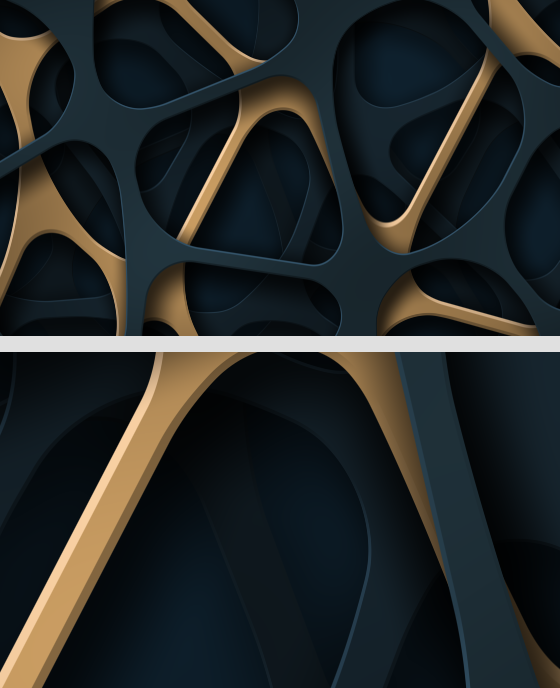
Top, the full canvas; bottom, a detail of the centre.
This background is drawn by a Shadertoy shader. Its source:

```glsl
// Layered webs of rounded ribs, dark slate and gold, casting soft shadows on a navy floor.

const vec3 FLOOR_COLOR = vec3(0.055, 0.125, 0.175);
const vec3 BACK_COLOR  = vec3(0.085, 0.140, 0.175);
const vec3 GOLD_COLOR  = vec3(0.720, 0.560, 0.350);
const vec3 FRONT_COLOR = vec3(0.125, 0.195, 0.230);
const vec3 SLATE_RIM   = vec3(0.210, 0.340, 0.430);
const vec3 GOLD_RIM    = vec3(0.980, 0.820, 0.640);

const vec2  TO_LIGHT = vec2(-0.53, 0.85);
const float JITTER = 0.78;          // irregularity of the cells
const float FILLET = 0.13;          // rounding of the openings
const float SHADOW_OFFSET = 0.032;
const float SHADOW_REACH = 0.085;
const float SHADOW_DEPTH = 0.74;

struct Web {
    float size;       // cell size in canvas heights
    float squash;     // below 1 stretches the cells upwards
    float angle;      // lattice rotation
    float halfWidth;  // half the width of a rib
    float bevel;      // width of the lit rim
    vec2 offset;      // lattice shift
};

const Web DEEP  = Web(0.50, 0.85, 0.95, 0.022, 0.004, vec2(31.3, 7.6));
const Web BACK  = Web(0.54, 0.95, 0.70, 0.026, 0.004, vec2(12.7, 43.1));
const Web GOLD  = Web(0.52, 0.62, 0.62, 0.022, 0.009, vec2(5.4, 18.2));
const Web FRONT = Web(0.50, 0.80, 0.80, 0.023, 0.005, vec2(23.6, 29.8));

vec2 hash2(vec2 p) {
    vec3 h = fract(p.xyx * vec3(0.1031, 0.1030, 0.0973));
    h += dot(h, h.yzx + 33.33);
    return fract((h.xx + h.yz) * h.zy);
}

vec2 cellPoint(vec2 cell) {
    return cell + 0.5 + JITTER * (hash2(cell) - 0.5);
}

// Distance to the ribs along the cell borders: negative on a rib, positive in an opening.
float webDistance(vec2 p, Web web) {
    float c = cos(web.angle), s = sin(web.angle);
    mat2 turn = mat2(c, s, -s, c);
    vec2 scale = vec2(1.0, web.squash) / web.size;
    vec2 q = turn * (p * scale) + web.offset;

    // Nearest cell point
    vec2 home = floor(q), nearest = vec2(0.0);
    float best = 1e3;
    for (int j = -1; j <= 1; j++)
    for (int i = -1; i <= 1; i++) {
        vec2 cell = floor(q) + vec2(i, j);
        vec2 r = cellPoint(cell) - q;
        if (dot(r, r) < best) {
            best = dot(r, r);
            nearest = r;
            home = cell;
        }
    }

    // Blend all border distances into one rounded opening
    float sum = 0.0;
    for (int j = -2; j <= 2; j++)
    for (int i = -2; i <= 2; i++) {
        if (i == 0 && j == 0) continue;
        vec2 r = cellPoint(home + vec2(i, j)) - q;
        vec2 across = r - nearest;
        float border = dot(0.5 * (r + nearest), across) / length((across * turn) * scale);
        float gap = max(FILLET + web.halfWidth - border, 0.0);
        sum += gap * gap;
    }
    return FILLET - sqrt(sum);
}

// Slow light and dark drift over a surface
float sheen(vec2 p) {
    return 0.5 + 0.25 * (sin(4.3 * p.x + 3.1 * p.y) + sin(7.1 * p.y - 5.2 * p.x + 1.7));
}

// Shade what lies below, then lay the web on top
vec3 addWeb(vec3 below, vec2 p, Web web, vec3 surface, vec3 rimColor, float shadowDepth) {
    float pixel = 0.8 / iResolution.y;
    float ribDist = webDistance(p, web);

    float shadowDist = webDistance(p + TO_LIGHT * SHADOW_OFFSET, web);
    float shadow = 1.0 - smoothstep(-0.025, SHADOW_REACH, shadowDist);
    below *= 1.0 - shadowDepth * shadow;

    float probe = 0.003;
    float facing = (webDistance(p + TO_LIGHT * probe, web) - ribDist) / probe;
    float rim = smoothstep(-web.bevel - pixel, -web.bevel + pixel, ribDist);
    vec3 body = surface * mix(0.80, 1.12, sheen(p + web.offset));
    body = mix(body, rimColor, rim * smoothstep(0.0, 0.8, facing));
    body *= 1.0 - 0.35 * rim * smoothstep(0.1, 0.9, -facing);

    return mix(below, body, 1.0 - smoothstep(-pixel, pixel, ribDist));
}

void mainImage(out vec4 fragColor, in vec2 fragCoord) {
    vec2 p = fragCoord / iResolution.y;
    vec2 centered = fragCoord / iResolution.xy - 0.5;

    vec3 color = FLOOR_COLOR * mix(0.85, 1.1, sheen(p));
    color = addWeb(color, p, DEEP, BACK_COLOR * 0.75, SLATE_RIM * 0.5, 0.5 * SHADOW_DEPTH);
    color = addWeb(color, p, BACK, BACK_COLOR, SLATE_RIM * 0.7, 0.7 * SHADOW_DEPTH);
    color = addWeb(color, p, GOLD, GOLD_COLOR, GOLD_RIM, SHADOW_DEPTH);
    color = addWeb(color, p, FRONT, FRONT_COLOR, SLATE_RIM, SHADOW_DEPTH);

    // Darker corners
    color *= 1.0 - 0.55 * dot(centered, centered);
    fragColor = vec4(color, 1.0);
}
```
